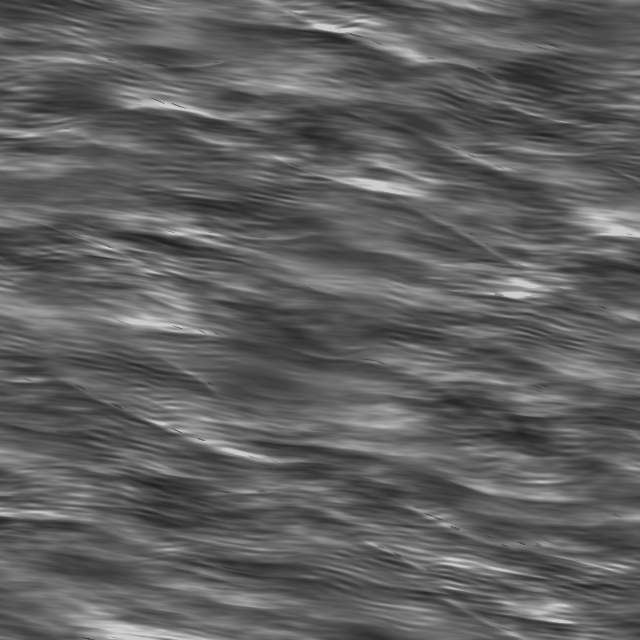
Reproduce this texture procedurally as a three.js fragment shader.

```glsl
// Grey, wind-driven water: long soft swells that slope down to the right.
// Sheared, stretched gradient noise is steepened into waves, then thin lit
// crests and patches of fine ripples are added in log-brightness.
#define MID_GREY 0.362
#define SWELL_GAIN 0.52
#define WAVE_GAIN 0.70
#define STREAK_GAIN 0.52
#define GRAIN_GAIN 0.34
#define FILM_GAIN 0.17
#define CREST_GAIN 0.60
#define RIPPLE_GAIN 0.25
#define STEEPNESS 0.80
#define RIPPLE_FREQ 92.0

varying vec2 vUv;

const float TAU = 6.2831853;

float hash(vec2 cell) {
  vec3 h = fract(vec3(cell.xyx) * vec3(0.1031, 0.1030, 0.0973));
  h += dot(h, h.yzx + 33.33);
  return fract((h.x + h.y) * h.z);
}

// Slope of one lattice corner, evaluated at an offset from it.
float corner(vec2 cell, vec2 offset) {
  float angle = TAU * hash(cell);
  return dot(vec2(cos(angle), sin(angle)), offset);
}

// Gradient noise, roughly -0.7 to 0.7.
float noise(vec2 p) {
  vec2 i = floor(p);
  vec2 f = p - i;
  vec2 w = f * f * f * (f * (f * 6.0 - 15.0) + 10.0);
  vec2 e = vec2(1.0, 0.0);
  float low = mix(corner(i, f), corner(i + e, f - e), w.x);
  float high = mix(corner(i + e.yx, f - e.yx), corner(i + e.xx, f - e.xx), w.x);
  return mix(low, high, w.y);
}

// Stretched coordinates whose long axis falls to the right by the slope.
vec2 sheet(vec2 p, float slope, vec2 freq, float seed) {
  return vec2(p.x, p.y + slope * p.x) * freq + seed;
}

// Noise displaced by itself: an abrupt lower edge and a slow upper fade.
float wave(vec2 p) {
  float lift = noise(p);
  lift = noise(p + vec2(0.0, STEEPNESS * lift));
  return noise(p + vec2(0.0, STEEPNESS * lift));
}

// Lit crest with a dark front below it, broken up along its length.
float crest(vec2 p, float slope, vec2 freq, float seed) {
  vec2 q = sheet(p, slope, freq, seed);
  float level = noise(q) - 0.04;
  float rise = noise(q + vec2(0.0, 0.12)) - 0.04 - level;
  float present = smoothstep(0.01, 0.10, rise);
  present *= smoothstep(-0.22, 0.18, noise(q * vec2(1.3, 0.6) + 31.7));
  float lit = exp(-max(level, 0.0) / 0.10) * smoothstep(-0.05, 0.04, level);
  float shade = exp(min(level, 0.0) / 0.16) * smoothstep(0.02, -0.08, level);
  // Small dark glints scattered on the brightest part of the crest.
  float core = smoothstep(0.06, 0.0, abs(level - 0.04));
  float glint = smoothstep(0.24, 0.4, noise(sheet(p, slope, vec2(38.0, 210.0), seed)));
  return present * (lit - 0.6 * shade - 0.8 * core * glint);
}

// Fine parallel ripples that gather in loose patches.
float ripples(vec2 p, float slope, float seed) {
  float patchMask = smoothstep(0.04, 0.36, noise(p * vec2(4.5, 8.0) + seed));
  float bend = 1.1 * noise(p * vec2(8.0, 16.0) + seed);
  float phase = (p.y + slope * p.x) * RIPPLE_FREQ + bend;
  float gaps = 0.55 + 1.6 * noise(p * vec2(24.0, 56.0) + seed);
  return patchMask * gaps * sin(TAU * phase);
}

void main() {
  // Gentle bending keeps the wave rows from lining up.
  vec2 p = vUv;
  p.y += 0.024 * noise(vUv * vec2(2.6, 4.0) + 7.3);
  p.y += 0.005 * noise(vUv * vec2(8.0, 13.0) + 2.9);

  // Swells, waves and streaks, from broad to fine.
  float tone = SWELL_GAIN * wave(sheet(p, 0.27, vec2(3.4, 13.0), 3.4));
  tone += WAVE_GAIN * wave(sheet(p, 0.17, vec2(5.2, 25.0), 17.2));
  float fineShare = 1.0 + 1.4 * noise(sheet(p, 0.15, vec2(3.5, 8.0), 41.6));
  tone += STREAK_GAIN * fineShare * wave(sheet(p, 0.13, vec2(9.0, 56.0), 29.1));
  tone += GRAIN_GAIN * fineShare * noise(sheet(p, 0.12, vec2(18.0, 125.0), 53.8));
  tone += FILM_GAIN * fineShare * noise(sheet(p, 0.10, vec2(34.0, 215.0), 74.6));

  // Long steep crests, and shorter flatter ones between them.
  tone += CREST_GAIN * crest(p, 0.33, vec2(2.3, 8.5), 11.5);
  tone += 0.75 * CREST_GAIN * crest(p, 0.18, vec2(4.0, 15.0), 67.9);

  // Two families of ripple patches.
  tone += RIPPLE_GAIN * ripples(p, 0.22, 23.7);
  tone += 0.8 * RIPPLE_GAIN * ripples(p, 0.02, 83.2);

  // The exponential gives deep soft shadows and a few bright highlights.
  float grey = MID_GREY * exp(tone);
  grey = clamp(grey, 0.10, 0.80);
  gl_FragColor = vec4(vec3(grey), 1.0);
}
```
